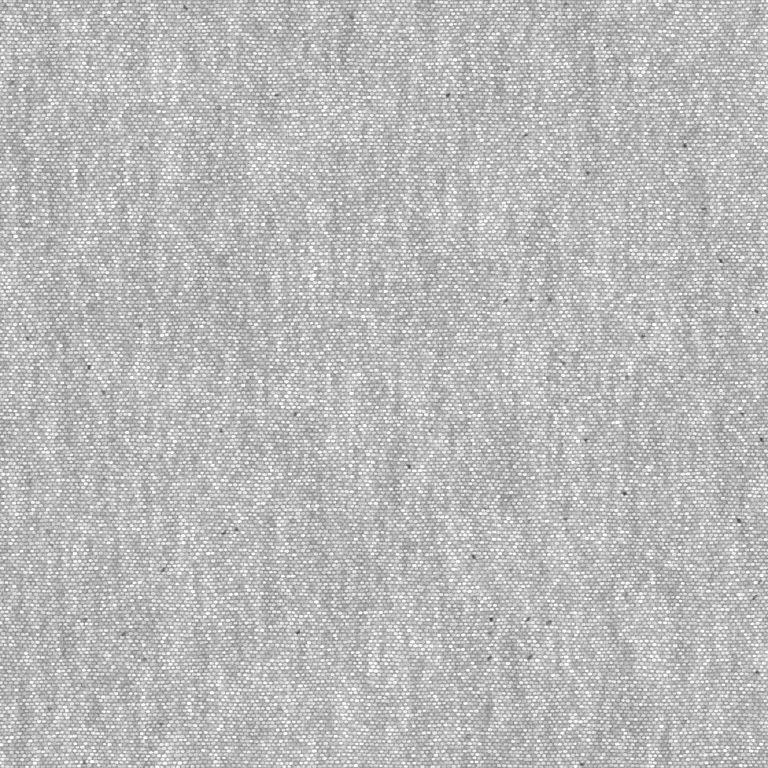
Reproduce this texture procedurally as a WebGL 2 fragment shader.

```glsl
#version 300 es
precision highp float;

uniform vec2 u_resolution;
out vec4 fragColor;

float hash(vec2 p) {
    vec3 q = fract(vec3(p.xyx) * vec3(0.1031, 0.1030, 0.0973));
    q += dot(q, q.yzx + 33.33);
    return fract((q.x + q.y) * q.z);
}

// Tone drifting along one yarn, centred on zero
float yarnStreak(float yarn, float along) {
    float knot = floor(along);
    float t = smoothstep(0.0, 1.0, along - knot);
    return mix(hash(vec2(yarn, knot)), hash(vec2(yarn, knot + 1.0)), t) - 0.5;
}

// Broad, soft unevenness of the cloth from layered sines
float mottle(vec2 uv) {
    float sum = 0.0, weight = 0.5;
    vec2 p = uv * 7.0;
    for (int i = 0; i < 5; i++) {
        p = mat2(0.8, 0.6, -0.6, 0.8) * p * 1.6 + 2.3;
        sum += weight * sin(p.x + 1.3 * sin(p.y * 0.8)) * sin(p.y + sin(p.x * 0.7));
        weight *= 0.75;
    }
    return sum;
}

// Sparse dark specks, one candidate per cell
float flecks(vec2 uv) {
    vec2 p = uv * vec2(40.0, 60.0);
    vec2 cell = floor(p);
    vec2 centre = 0.3 + 0.4 * vec2(hash(cell + 71.0), hash(cell + 113.0));
    vec2 d = fract(p) - centre;
    d.x += d.y * (hash(cell + 29.0) - 0.5);
    float spot = 1.0 - smoothstep(0.05, 0.22, length(d * vec2(1.3, 0.8)));
    return spot * smoothstep(0.92, 1.0, hash(cell + 7.0));
}

float weave(vec2 uv) {
    // Slightly wandering grid with alternate rows shifted by half
    vec2 p = uv * vec2(150.0, 210.0);
    p += 0.2 * vec2(sin(uv.y * 31.0 + 3.0 * sin(uv.x * 17.0)),
                    sin(uv.x * 37.0 + 2.0 * sin(uv.y * 23.0)));
    float row = floor(p.y);
    float odd = mod(row, 2.0);
    p.x += 0.5 * odd;
    vec2 cell = floor(p);
    float yarn = 2.0 * cell.x - odd;

    // Rounded grain where a yarn passes over the weft
    float tone = hash(cell + 17.0);
    vec2 jitter = vec2(hash(cell + 41.0), hash(cell + 59.0)) - 0.5;
    vec2 d = fract(p) - 0.5 + jitter * vec2(0.22, 0.16);
    float radius = length(d * vec2(1.9, 2.0)) * (0.88 + 0.28 * hash(cell + 83.0));
    float grain = 1.0 - smoothstep(0.45, 1.1, radius);

    // Short and long streaks, shared by yarns and by yarn bundles
    float streak = 0.10 * yarnStreak(yarn, uv.y * 38.0 + 9.0 * hash(vec2(yarn, 3.0)))
                 + 0.07 * yarnStreak(floor(yarn / 3.0) + 500.0, uv.y * 14.0);

    // Fine loose fibres
    float fibre = hash(floor(uv * vec2(560.0, 430.0)) + 211.0) - 0.5;

    return 0.612 + grain * (0.235 + 0.2 * (tone - 0.5) + 0.06 * pow(tone, 6.0))
         + streak + 0.11 * fibre;
}

void main() {
    vec2 uv = gl_FragCoord.xy / u_resolution;

    // Average a 4 by 4 grid of samples inside the pixel
    float cloth = 0.0;
    for (int i = 0; i < 16; i++) {
        vec2 offset = (vec2(i % 4, i / 4) - 1.5) / 4.0;
        cloth += weave((gl_FragCoord.xy + offset) / u_resolution) / 16.0;
    }

    float shade = cloth + 0.022 * mottle(uv) - 0.3 * flecks(uv);
    fragColor = vec4(vec3(clamp(shade, 0.0, 1.0)), 1.0);
}
```
